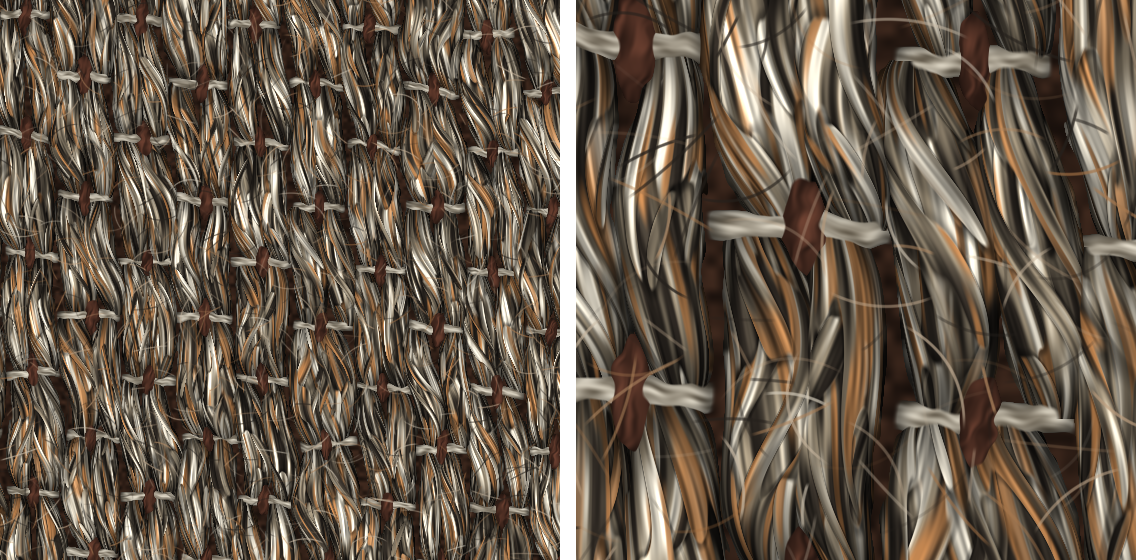
Left, the full canvas; right, a detail of the centre.
This texture is drawn by a Shadertoy shader. Its source:

```glsl
// Coarse sisal weave: staggered pairs of twisted fibre strands tied by pale bars and brown knots.

const float PI = 3.14159265;
const vec2 PITCH = vec2(0.1035, 0.2135);   // column spacing, bar spacing
const vec2 ORIGIN = vec2(0.0475, 0.241);   // first tie, measured from the top left
const vec2 SKEW = vec2(0.025, 0.036);      // drift of columns and of rows
const float STRAND_WIDTH = 0.285;          // half width, in columns
const float LEAN = 0.13;
const float TWIST = 0.85;
const float BAR_THICKNESS = 0.0095;
const vec2 KNOT_SIZE = vec2(0.0125, 0.033);
const float HAIR_CELL = 0.055;
const float HAIR_WIDTH = 0.0009;

const vec3 PALE = vec3(0.92, 0.89, 0.82);
const vec3 GREY = vec3(0.51, 0.465, 0.39);
const vec3 SLATE = vec3(0.16, 0.14, 0.12);
const vec3 TAN = vec3(0.70, 0.47, 0.27);
const vec3 SHADOW = vec3(0.17, 0.11, 0.08);
const vec3 KNOT = vec3(0.31, 0.185, 0.14);

float hash(vec2 p) {
    vec3 q = fract(p.xyx * vec3(0.1031, 0.1030, 0.0973));
    q += dot(q, q.yzx + 33.33);
    return fract((q.x + q.y) * q.z);
}

float noise(vec2 p) {
    vec2 i = floor(p), f = fract(p);
    f = f * f * (3.0 - 2.0 * f);
    return mix(mix(hash(i), hash(i + vec2(1, 0)), f.x),
               mix(hash(i + vec2(0, 1)), hash(i + vec2(1, 1)), f.x), f.y);
}

// One layer of fibres: q runs across them, t along them.
vec3 fibreLayer(float q, float t, float seed) {
    float tone = noise(vec2(q * 5.5, t * 3.2) + seed);
    float warm = noise(vec2(q * 4.5, t * 2.6) + seed + 37.0) + 0.12 * (hash(vec2(seed, 8.0)) - 0.5);
    float fine = noise(vec2(q * 12.0, t * 6.0) + seed + 71.0);
    vec3 color = mix(SLATE, GREY, smoothstep(0.18, 0.50, tone));
    color = mix(color, PALE, smoothstep(0.48, 0.82, tone));
    color = mix(color, TAN, 0.8 * smoothstep(0.60, 0.80, warm));
    return color * (0.50 + 0.85 * fine);
}

// Strand surface: a runs across (-1..1); loose tufts cross the main twist both ways.
vec3 fibreColor(float a, float t, float seed) {
    float around = asin(clamp(a, -0.98, 0.98));
    float bend = 0.45 * sin(t * 4.5 + seed);
    float twist = TWIST * (0.4 + 1.2 * hash(vec2(seed, 4.0)));
    vec3 color = fibreLayer(around - twist * t + 0.5 * bend, t, seed);
    for (int i = 0; i < 2; i++) {
        float offset = 19.0 + 23.0 * float(i);
        float slope = i == 0 ? 0.9 : -2.0;
        float q = around + slope * (t - 0.5) - bend;
        float mask = noise(vec2(q * 2.6, t * 3.5) + seed + offset * 3.0);
        float cover = smoothstep(0.56, 0.62, mask);
        float under = smoothstep(0.46, 0.56, mask) * (1.0 - cover);
        color = mix(color * (1.0 - 0.35 * under), fibreLayer(q, t, seed + offset), cover);
    }
    return color;
}

// Lays a part over the surface wherever it stands higher.
void lay(inout vec3 color, inout float top, vec3 part, float height) {
    color = mix(color, part, smoothstep(-0.05, 0.05, height - top));
    top = max(top, height);
}

void mainImage(out vec4 fragColor, in vec2 fragCoord) {
    vec2 uv = fragCoord / iResolution.y;
    float pixel = 1.0 / iResolution.y;
    vec2 p = vec2(uv.x, 1.0 - uv.y);
    p += 0.016 * (vec2(noise(p * 11.0), noise(p * 11.0 + 50.0)) - 0.5);

    vec2 grid = (p - ORIGIN - SKEW * (p.yx - ORIGIN.yx)) / PITCH;
    vec3 color = SHADOW * (0.55 + 0.9 * noise(p * 130.0));
    float top = 0.05;

    for (int k = -1; k <= 1; k++) {
        float column = floor(grid.x + 0.5) + float(k);
        float x = grid.x - column;
        float v = grid.y + 0.5 * mod(column, 2.0);
        float row = floor(v), t = (v - row + 0.03) / 1.06;

        // Two plump strands between successive bars
        for (int s = 0; s < 2; s++) {
            float side = float(s) * 2.0 - 1.0;
            float seed = 100.0 * hash(vec2(column * 2.0 + float(s) + 40.0, row + 20.0));
            float centre = side * 0.245 + 0.12 * (hash(vec2(seed, 1.0)) - 0.5) + LEAN * (t - 0.5);
            centre += 0.05 * sin(t * 5.0 + seed);
            float width = STRAND_WIDTH * (0.86 + 0.28 * hash(vec2(seed, 2.0)));
            width *= pow(max(4.0 * t * (1.0 - t), 0.001), 0.36);
            float a = (x - centre) / width;
            float fray = 0.24 * (noise(vec2(x * 22.0 - t * 5.0, t * 9.0) + seed) - 0.5);
            float edge = a + fray;
            if (abs(edge) >= 1.0) continue;
            float height = sqrt(1.0 - edge * edge) * (0.36 + 0.64 * sin(PI * t));
            float light = mix(0.25, 1.04, smoothstep(0.1, 0.92, height)) * (1.0 - 0.12 * a);
            lay(color, top, fibreColor(a, t, seed) * light, height);
        }

        // Pale bar across the column, partly buried at random
        float tie = floor(v + 0.5);
        vec2 d = vec2(x * PITCH.x, (v - tie) * PITCH.y);
        float chance = hash(vec2(column + 70.0, tie + 30.0));
        float b = d.y / BAR_THICKNESS + 0.5 * (noise(vec2(x * 9.0, tie + column * 7.0)) - 0.5);
        float barEnd = smoothstep(0.52, 0.36, abs(x + 0.1 * (chance - 0.5)));
        float curve = sqrt(max(1.0 - b * b, 0.0));
        float streak = noise(vec2(d.x * 65.0 + b, b * 3.0 - d.x * 60.0) + chance * 90.0);
        vec3 bar = mix(GREY * 0.8, PALE, streak) * (0.3 + 0.68 * curve) * mix(0.5, 1.0, barEnd);
        lay(color, top, bar, curve * barEnd * (0.38 + 0.32 * chance));

        // Wrapped brown knot over the bar
        vec2 e = (d - vec2(0.006 * (chance - 0.5), 0.0)) / (KNOT_SIZE * (0.8 + 0.35 * chance));
        e += 0.3 * (noise(d * 110.0 + chance * 40.0) - 0.5);
        float dome = sqrt(max(1.0 - dot(e, e), 0.0));
        float wrap = noise(vec2(e.x * 4.0 + e.y * 2.5, e.y * 2.0) + chance * 60.0);
        lay(color, top, KNOT * (0.4 + 0.6 * dome) * (0.6 + 0.85 * wrap), dome * 0.85);
    }

    // Loose curved hairs
    vec2 home = floor(uv / HAIR_CELL);
    for (int i = 0; i < 27; i++) {
        vec2 cell = home + vec2(i % 3 - 1, (i / 3) % 3 - 1);
        vec2 id = cell + float(i / 9) * 57.0 + 10.0;
        vec2 q = uv - (cell + vec2(hash(id), hash(id + 11.0))) * HAIR_CELL;
        float angle = PI * hash(id + 23.0);
        q = mat2(cos(angle), -sin(angle), sin(angle), cos(angle)) * q;
        q.y -= 24.0 * (hash(id + 31.0) - 0.5) * q.x * q.x;
        float reach = 0.012 + 0.028 * hash(id + 43.0);
        float hair = smoothstep(HAIR_WIDTH + pixel, HAIR_WIDTH - pixel, abs(q.y));
        hair *= smoothstep(reach, reach * 0.7, abs(q.x)) * 0.8 * hash(id + 59.0);
        vec3 tint = mix(SLATE, mix(TAN, PALE, hash(id + 67.0)), step(0.35, hash(id + 79.0)));
        color = mix(color, tint * 0.9, hair);
    }

    fragColor = vec4(clamp(color, 0.0, 1.0), 1.0);
}
```
